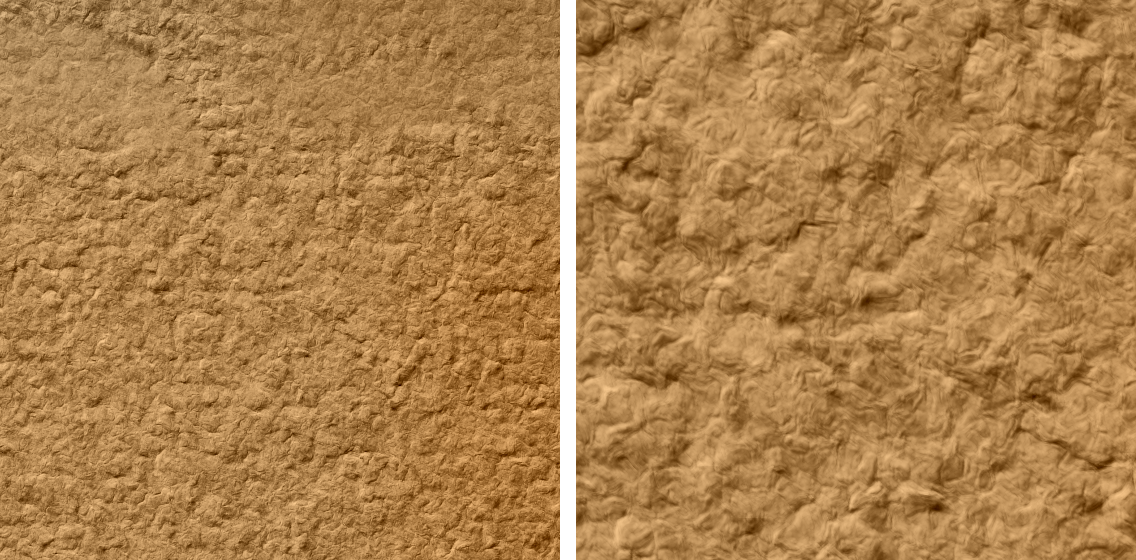
Left: the whole. Right: its middle third, enlarged.
A three.js fragment shader for this texture:

```glsl
varying vec2 vUv;

float hash(vec2 p) {
  vec3 q = fract(vec3(p.xyx) * 0.1031);
  q += dot(q, q.yzx + 33.33);
  return fract((q.x + q.y) * q.z);
}

float noise(vec2 p) {
  vec2 i = floor(p), f = fract(p);
  f = f * f * f * (f * (f * 6.0 - 15.0) + 10.0);
  return mix(mix(hash(i), hash(i + vec2(1.0, 0.0)), f.x),
             mix(hash(i + vec2(0.0, 1.0)), hash(i + 1.0), f.x), f.y);
}

// Rotated octaves, centred on zero; puffed octaves are rounded with sharp creases
float fbm(vec2 p, float gain, float puff) {
  float sum = 0.0, amp = 1.0;
  for (int i = 0; i < 5; i++) {
    float n = noise(p) - 0.5;
    sum += amp * mix(n, 1.2 * abs(n) - 0.2, puff);
    p = mat2(1.62, 1.22, -1.22, 1.62) * p + 17.3;
    amp *= gain;
  }
  return sum;
}

// Scattered rounded clods; density is the share of cells that hold one
float clods(vec2 p, float scale, float density) {
  p = mat2(0.8, 0.6, -0.6, 0.8) * p * scale + scale;
  vec2 cell = floor(p);
  float top = 0.0;
  for (int y = -1; y <= 1; y++) {
    for (int x = -1; x <= 1; x++) {
      vec2 id = cell + vec2(float(x), float(y));
      vec2 centre = id + vec2(hash(id + 3.1), hash(id + 41.7));
      float radius = mix(0.25, 0.6, hash(id + 87.3));
      float dist = length(p - centre) / radius;
      float dome = radius * max(0.0, 1.0 - dist * dist);
      top = max(top, dome * step(hash(id + 129.5), density));
    }
  }
  return top / scale;
}

float height(vec2 p, float rough, float cluster) {
  vec2 warped = p + 0.009 * (vec2(noise(p * 55.0), noise(p * 55.0 + 61.0)) - 0.5)
                  + 0.005 * (vec2(noise(p * 130.0), noise(p * 130.0 + 23.0)) - 0.5);
  float lumps = 0.45 * clods(warped, 22.0, 0.06 + 0.25 * cluster)
              + 0.55 * clods(warped, 42.0, 0.15 + 0.4 * cluster)
              + 0.55 * clods(warped, 80.0, 0.3 + 0.4 * cluster);
  float grit = fbm(warped * 24.0 + 9.0, 0.54, 0.85) / 22.0 + 0.02 * (noise(p * 11.0) - 0.5);
  return grit * mix(0.5, 1.0, rough) + rough * lumps;
}

void main() {
  vec2 p = vUv;
  float wobble = fbm(p * 7.0 + 30.0, 0.52, 0.0);
  float cluster = smoothstep(0.3, 0.7, noise(p * 9.0 + 52.0));

  // Smooth slide at upper left, smooth wall at upper right with a broken ledge
  float slideEdge = 0.97 - 4.5 * p.x * p.x * p.x - p.y + 0.03 * wobble;
  float slideFoot = p.y - 0.76 + 0.8 * p.x * p.x + 0.09 * wobble;
  float slide = smoothstep(-0.008, 0.012, slideEdge) * smoothstep(-0.03, 0.05, slideFoot);
  float wall = smoothstep(0.72, 0.82, p.y + 0.09 * wobble) * smoothstep(0.4, 0.56, p.x + 0.1 * wobble);
  float ledgeOffset = (p.y - 0.885 - 0.07 * wobble) / 0.017;
  float ledge = exp(-ledgeOffset * ledgeOffset) * smoothstep(0.4, 0.55, p.x);
  float rough = 1.0 - 0.8 * max(slide, wall * (1.0 - 0.9 * ledge));

  // Light from upper left: fine slope and broad slope
  vec2 light = vec2(-0.5, 0.87);
  float here = height(p, rough, cluster);
  float fine = (here - height(p + light * 0.0022, rough, cluster)) / 0.0022;
  float broad = (here - height(p + light * 0.008, rough, cluster)) / 0.008;
  float tone = 0.85 * fine + 0.4 * broad - 0.6 * max(0.0, -broad - 0.5);

  // Dark hollows between pale crumbs, then single grains
  float crumbs = fbm(p * 34.0 + 47.0, 0.8, 1.0);
  tone += 2.4 * crumbs * mix(0.45, 1.0, rough);
  tone += 1.3 * (noise(mat2(0.8, 0.6, -0.6, 0.8) * p * 340.0) - 0.5) + 0.2 * wobble - 0.05;

  // Short cracks, the shadowed rim of the slide and a gully at lower right
  vec2 bent = p + 0.012 * vec2(noise(p * 40.0), noise(p * 40.0 + 19.0));
  float crack = 1.0 - smoothstep(0.01, 0.05, abs(noise(bent * 15.0 + 71.0) - 0.5));
  tone -= 1.7 * crack * smoothstep(0.68, 0.8, noise(bent * 21.0 + 14.0)) * (0.3 + 0.7 * rough);
  float rim = (slideEdge + 0.012) / 0.01;
  tone -= 1.5 * exp(-rim * rim) * smoothstep(0.08, 0.16, p.x) * (1.0 - smoothstep(0.24, 0.32, p.x));
  float gully = (p.x - 0.915 - 0.04 * wobble - 0.1 * (p.y - 0.1)) / 0.01;
  tone -= 1.3 * exp(-gully * gully) * (1.0 - smoothstep(0.1, 0.27, p.y));

  // Broad light: paler at left, dimmer along the top and at lower right
  float ochre = smoothstep(0.5, 1.0, p.x + 0.1 * wobble) * (1.0 - smoothstep(0.45, 0.85, p.y));
  float grey = smoothstep(0.5, 1.0, p.y) * (1.0 - 0.75 * smoothstep(0.15, 0.75, p.x));
  tone += 0.35 * (1.0 - p.x) + 0.4 * slide - 0.6 * smoothstep(0.82, 1.0, p.y) - 0.3 * ochre;

  // Roll off the extremes gently
  tone = tone > 0.0 ? tone / (1.0 + 0.12 * tone) : tone / (1.0 - 0.06 * tone);

  vec3 sand = vec3(0.66, 0.487, 0.28);
  sand = mix(sand, vec3(0.675, 0.468, 0.235), ochre);
  sand = mix(sand, vec3(0.645, 0.505, 0.325), grey);
  gl_FragColor = vec4(sand + tone * vec3(0.082, 0.079, 0.073), 1.0);
}
```
